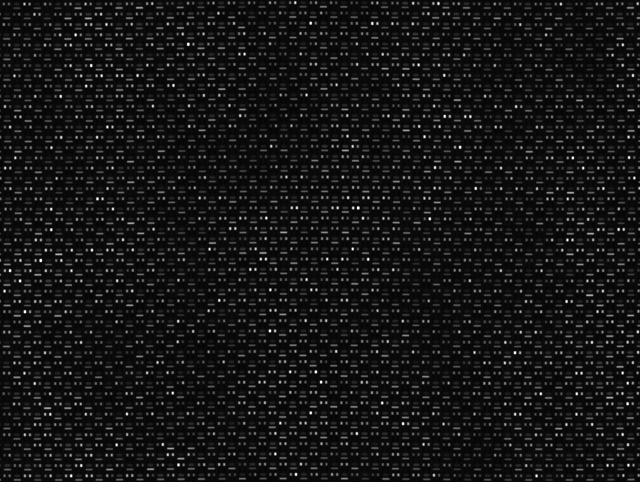
Reproduce this pattern procedurally as a Shadertoy shader.

```glsl
const vec2  GRID        = vec2(62.6, 47.0);   // columns and rows across the canvas
const vec2  PHASE       = vec2(0.71, 0.67);   // lattice offset in cells
const float SOFTNESS    = 0.12;               // edge blur in cells
const float CELL_SPLIT  = 0.62;               // keeps each dash inside its own cell
const float DOT_OFFSET  = 0.25;
const vec2  DOT_HALF    = vec2(0.092, 0.122);
const vec2  DASH_HALF   = vec2(0.320, 0.070);
const float DASH_DROP   = 0.40;
const vec2  KNOT_HALF   = vec2(0.270, 0.120);
const float GROUND      = 0.034;
const float KNOT_LEVEL  = 0.150;
const vec2  DASH_RANGE  = vec2(0.26, 0.54);
const vec2  DOT_RANGE   = vec2(0.30, 0.76);
const float DASH_GLINT  = 0.20;               // extra light on rare bright threads
const float DOT_GLINT   = 0.45;
const float DRIFT       = 0.30;               // strength of the slow light change
const float WARP        = 0.07;               // slow bend of the cloth in cells
const float JITTER      = 0.05;

float hash(vec2 cell, float seed) {
    vec3 p = fract(vec3(cell.xyx + seed * 17.3) * vec3(0.1031, 0.1030, 0.0973));
    p += dot(p, p.yzx + 33.33);
    return fract((p.x + p.y) * p.z);
}

float roundedBox(vec2 p, vec2 halfSize) {
    float radius = min(halfSize.x, halfSize.y) * 0.8;
    vec2 d = abs(p) - halfSize + radius;
    return length(max(d, 0.0)) + min(max(d.x, d.y), 0.0) - radius;
}

float coverage(float d, float blur) {
    return smoothstep(blur, -blur, d);
}

// Slow light and dark drift over the cloth, about -1 to 1
float drift(vec2 p) {
    return 0.4 * sin(p.x * 0.23 + 1.3 * sin(p.y * 0.11))
         + 0.3 * sin(p.y * 0.31 - p.x * 0.07 + 2.0)
         + 0.3 * sin(p.x * 0.57 + p.y * 0.13 + 4.0);
}

// Random thread brightness with a rare glint
float threadLevel(vec2 cell, float seed, vec2 range, float glint) {
    float h = hash(cell, seed);
    return mix(range.x, range.y, h) + glint * pow(h, 14.0);
}

void mainImage(out vec4 fragColor, in vec2 fragCoord) {
    vec2 q = fragCoord / iResolution.xy * GRID - PHASE;
    q += WARP * vec2(sin(q.y * 0.17), sin(q.x * 0.13 + 1.0));
    float blur = max(SOFTNESS, 0.75 * GRID.y / iResolution.y);

    vec2 cell = floor(q + vec2(0.5, CELL_SPLIT));
    vec2 p = q - cell;
    p.x += JITTER * (hash(cell, 1.0) - 0.5);
    float shade = DRIFT * drift(cell);

    // Dark ground with faint vertical threads
    float value = GROUND + 0.008 * cos(q.x * 12.566) + 0.012 * (hash(cell, 2.0) - 0.5);

    if (mod(cell.x + cell.y, 2.0) < 0.5) {
        // Pair of bright dots, each lit on its own
        float side = p.x < 0.0 ? -1.0 : 1.0;
        float level = threadLevel(cell, 4.0 + side, DOT_RANGE, DOT_GLINT);
        level *= mix(0.75, 1.2, hash(cell, 6.0)) * (1.0 + shade);
        float dotMask = coverage(roundedBox(p - vec2(side * DOT_OFFSET, 0.0), DOT_HALF), blur);
        value = mix(value, level, dotMask);
    } else {
        // Dim knot with a lighter dash beneath it
        float knotLevel = KNOT_LEVEL * mix(0.6, 1.25, hash(cell, 7.0)) * (1.0 + shade);
        value = mix(value, knotLevel, coverage(roundedBox(p, KNOT_HALF), blur));
        float dashLevel = threadLevel(cell, 8.0, DASH_RANGE, DASH_GLINT) * (1.0 + shade);
        float dashMask = coverage(roundedBox(p + vec2(0.0, DASH_DROP), DASH_HALF), blur);
        value = mix(value, dashLevel, dashMask);
    }

    fragColor = vec4(vec3(clamp(value, 0.0, 1.0)), 1.0);
}
```
